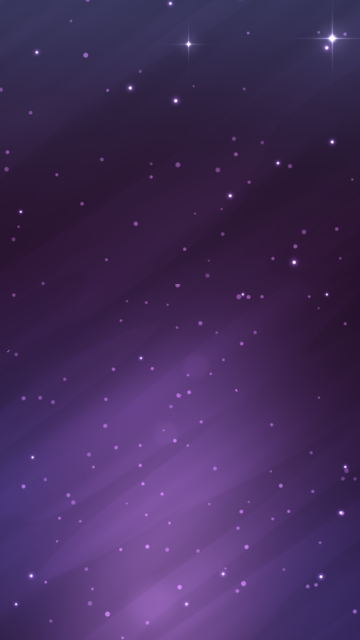
Write a Shadertoy shader that draws this background.

```glsl
// A violet night sky: soft glows over dark plum, brushed by diagonal streaks.
// Gaussian lobes set the colour, stretched noise makes the streaks, and
// hashed grids scatter flat dots, haloed stars and two four-point sparkles.

#define PLUM    vec3(0.150, 0.065, 0.170)
#define DUSK    vec3(0.225, 0.215, 0.370)
#define INDIGO  vec3(0.225, 0.185, 0.430)
#define VIOLET  vec3(0.380, 0.240, 0.520)
#define ORCHID  vec3(0.540, 0.365, 0.670)
#define DOT_TINT  vec3(0.40, 0.24, 0.43)
#define HALO_TINT vec3(0.60, 0.35, 0.85)
#define STREAK_ANGLE 0.62
#define STREAK_GAIN  0.30

vec2 hash2(vec2 p) {
    vec3 q = fract(vec3(p.xyx) * vec3(0.1031, 0.1030, 0.0973));
    q += dot(q, q.yzx + 33.33);
    return fract((q.xx + q.yz) * q.zy);
}

float noise(vec2 p) {
    vec2 i = floor(p), f = fract(p);
    f = f * f * (3.0 - 2.0 * f);
    float low = mix(hash2(i).x, hash2(i + vec2(1, 0)).x, f.x);
    float high = mix(hash2(i + vec2(0, 1)).x, hash2(i + vec2(1, 1)).x, f.x);
    return mix(low, high, f.y);
}

float lobe(vec2 uv, vec2 center, vec2 size) {
    vec2 d = (uv - center) / size;
    return exp(-dot(d, d));
}

float disc(float dist, float radius, float soft) {
    return 1.0 - smoothstep(radius - soft, radius + soft, dist);
}

vec3 skyColor(vec2 uv) {
    vec3 col = mix(PLUM, DUSK, smoothstep(0.60, 1.03, uv.y));
    col = mix(col, vec3(0.20, 0.11, 0.24), 0.7 * lobe(uv, vec2(0.5, 0.70), vec2(0.4, 0.15)));
    col = mix(col, INDIGO, 0.95 * lobe(uv, vec2(0.06, 0.19), vec2(0.40, 0.24)));
    col = mix(col, INDIGO, 0.80 * lobe(uv, vec2(0.90, 0.03), vec2(0.35, 0.24)));
    // The wide glow leans to the right as it rises
    vec2 leaning = uv - vec2(0.25 * (uv.y - 0.27), 0.0);
    col = mix(col, VIOLET, lobe(leaning, vec2(0.44, 0.26), vec2(0.37, 0.25)));
    return mix(col, ORCHID, 0.9 * lobe(leaning, vec2(0.50, 0.09), vec2(0.25, 0.23)));
}

// Long brush strokes, some soft and some with a sharper edge
float streaks(vec2 p) {
    float c = cos(STREAK_ANGLE), s = sin(STREAK_ANGLE);
    vec2 q = vec2(c * p.x + s * p.y, c * p.y - s * p.x);
    float soft = noise(q * vec2(1.6, 9.0) + 4.0) - 0.5;
    float fine = noise(q * vec2(2.2, 30.0) + 19.0) - 0.5;
    float shard = smoothstep(0.50, 0.56, noise(q * vec2(1.9, 13.0) + 41.0)) - 0.5;
    return 0.65 * soft + 0.25 * fine + 0.18 * shard;
}

// Flat dots, at most one in each cell
float dots(vec2 p, float cells, float density, float radius, float px) {
    vec2 id = floor(p * cells);
    vec2 place = hash2(id + cells), kind = hash2(id + 71.0 + cells);
    vec2 center = (id + mix(vec2(0.12), vec2(0.88), place)) / cells;
    float r = radius * mix(0.45, 1.0, kind.y);
    return step(kind.x, density) * mix(0.55, 0.95, place.y) * disc(distance(p, center), r, px);
}

// Small white stars: x is the core, y the halo
vec2 haloStars(vec2 p, float cells, float density, float px) {
    vec2 id = floor(p * cells);
    vec2 kind = hash2(id + 131.0);
    vec2 center = (id + mix(vec2(0.22), vec2(0.78), hash2(id + 57.0))) / cells;
    float d = distance(p, center), size = mix(0.5, 1.0, kind.y);
    vec2 light = vec2(disc(d, 0.0046 * size, px), 0.7 * exp(-pow(d / (0.010 * size), 2.0)));
    return step(kind.x, density) * light;
}

// Four-point sparkle with thin tapering rays
float sparkle(vec2 d, float size) {
    vec2 a = abs(d) / size;
    float rays = exp(-a.x * 3.0 - a.y * 45.0) + exp(-a.y * 3.0 - a.x * 45.0);
    return 0.75 * rays + 1.1 * exp(-dot(a, a) * 90.0) + 0.15 * exp(-dot(a, a) * 5.0);
}

void mainImage(out vec4 fragColor, in vec2 fragCoord) {
    vec2 uv = fragCoord / iResolution.xy;
    vec2 p = fragCoord / iResolution.x;
    float px = 1.0 / iResolution.x, top = iResolution.y / iResolution.x;

    // Sky and streaks
    vec3 col = skyColor(uv);
    col *= 1.0 + STREAK_GAIN * streaks(p);

    // Large faint bokeh
    float bokeh = disc(distance(p, vec2(0.42, 0.056 * top)), 0.06, 0.035);
    bokeh += 0.6 * disc(distance(p, vec2(0.46, 0.323 * top)), 0.033, 0.012);
    bokeh += 0.6 * disc(distance(p, vec2(0.545, 0.427 * top)), 0.035, 0.012);
    col += 0.05 * bokeh * vec3(0.9, 0.6, 1.0);

    // Scattered dots, thickest through the glow
    float crowd = mix(0.16, 0.48, lobe(uv, vec2(0.45, 0.32), vec2(0.55, 0.25)));
    float dust = max(dots(p, 11.0, crowd * 0.65, 0.0068, px),
                     dots(p + 0.03, 15.0, crowd * 0.75, 0.0055, px));
    col += dust * DOT_TINT;

    // Stars and sparkles
    vec2 star = haloStars(p, 7.0, 0.28, px);
    col += star.y * HALO_TINT * 0.7;
    col = mix(col, vec3(1.0, 0.95, 1.0), star.x);
    float glint = sparkle(p - vec2(0.923, 0.940 * top), 0.085)
                + 0.8 * sparkle(p - vec2(0.524, 0.931 * top), 0.055);
    col += glint * vec3(0.80, 0.74, 0.95);

    fragColor = vec4(clamp(col, 0.0, 1.0), 1.0);
}
```
